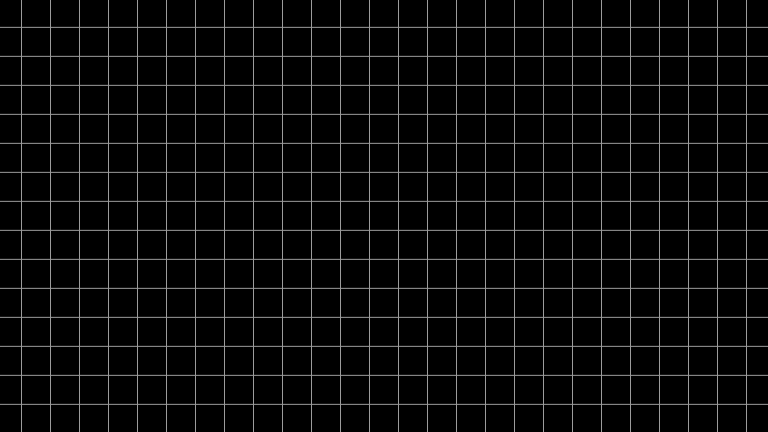
Write a WebGL 2 fragment shader that draws this pattern.

```glsl
#version 300 es
precision highp float;
// Thin grey square grid on black, about 26 columns by 15 rows.
// Each axis folds into one cell; a line's brightness is the exact share
// of the pixel it covers, so hairlines stay even at any canvas size.

uniform vec2 u_resolution;
out vec4 fragColor;

// Lengths are fractions of the canvas height.
#define CELL_SIZE (29.0 / 432.0)
#define LINE_WIDTH (1.0 / 432.0)
#define GRID_ORIGIN (vec2(21.5, 27.65) / 432.0)
#define LINE_COLOR vec3(0.61)
#define BACK_COLOR vec3(0.0)

// Signed distance to the nearest line on each axis.
vec2 lineOffset(vec2 p) {
    vec2 cell = (p - GRID_ORIGIN) / CELL_SIZE;
    return (fract(cell + 0.5) - 0.5) * CELL_SIZE;
}

// Share of a pixel-wide interval centred at d that lies inside the line.
vec2 lineCoverage(vec2 d, float pixel) {
    vec2 upper = min(d + 0.5 * pixel, vec2(0.5 * LINE_WIDTH));
    vec2 lower = max(d - 0.5 * pixel, vec2(-0.5 * LINE_WIDTH));
    return clamp((upper - lower) / pixel, 0.0, 1.0);
}

void main() {
    float pixel = 1.0 / u_resolution.y;
    vec2 p = gl_FragCoord.xy * pixel;

    // Union of vertical and horizontal lines
    vec2 cover = lineCoverage(lineOffset(p), pixel);
    float grid = 1.0 - (1.0 - cover.x) * (1.0 - cover.y);

    fragColor = vec4(mix(BACK_COLOR, LINE_COLOR, grid), 1.0);
}
```
